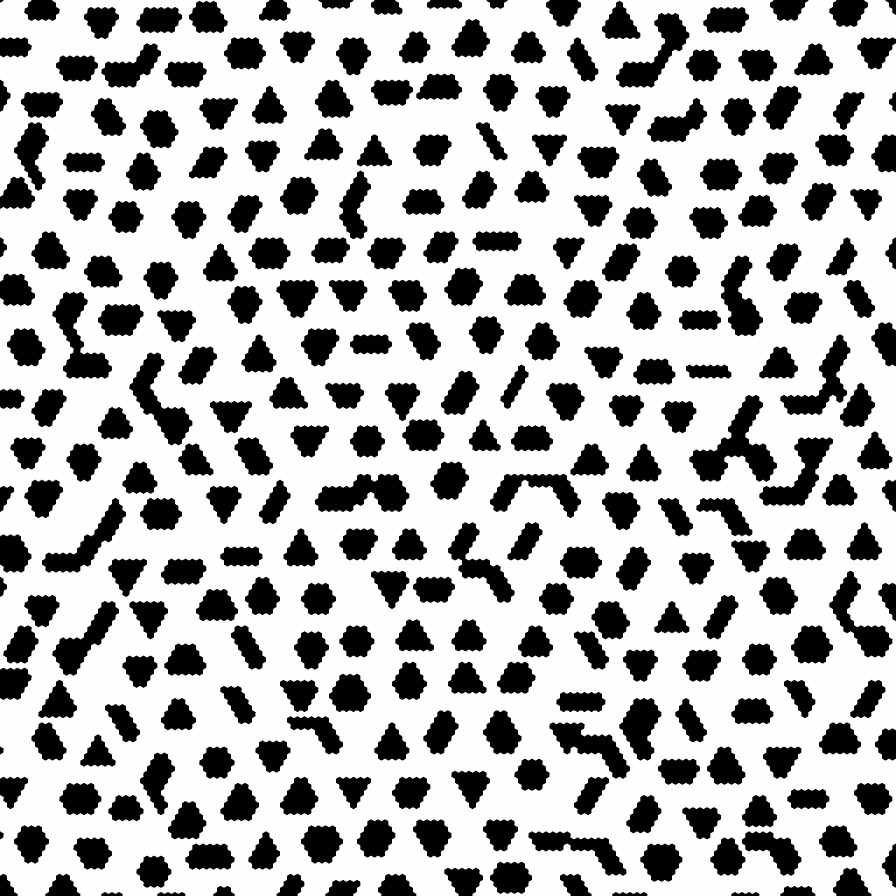
This pattern is drawn by a WebGL 2 fragment shader. Its source:

```glsl
#version 300 es
precision highp float;

uniform vec2 u_resolution;
out vec4 outColor;

const float CELLS = 128.0;       // hexagonal cells across the canvas
const float SPACING = 8.15;      // distance between grains, in cells
const float JITTER = 2.1;        // random shift of a grain, in cells
const float ROW = 0.8660254;     // height of a hexagonal row
const int SAMPLES = 3;           // antialiasing grid per side
const vec3 INK = vec3(0.005);
const vec3 PAPER = vec3(0.995);

float hash(vec2 p, float seed) {
    return fract(sin(dot(p, vec2(127.1, 311.7)) + seed * 74.7) * 43758.5453);
}

// Cartesian position to the three axes of a triangular lattice (sum is zero)
vec3 toHex(vec2 p) {
    float r = p.y / ROW;
    float q = p.x - 0.5 * r;
    return vec3(q, r, -q - r);
}

vec2 fromHex(vec2 h) {
    return vec2(h.x + 0.5 * h.y, h.y * ROW);
}

// Centre of the hexagonal cell that holds h
vec3 snapHex(vec3 h) {
    vec3 c = round(h);
    vec3 err = abs(c - h);
    if (err.x > err.y && err.x > err.z) c.x = -c.y - c.z;
    else if (err.y > err.z) c.y = -c.x - c.z;
    else c.z = -c.x - c.y;
    return c;
}

// Slow drift that bends the rows of grains
vec2 drift(vec2 p) {
    return 2.2 * sin(0.08 * p.yx + vec2(0.6, 2.9)) + 0.8 * sin(0.17 * p.yx + vec2(4.1, 1.3));
}

bool insideHexagon(vec3 d, vec3 halfSize) {
    return all(lessThanEqual(abs(d), halfSize));
}

// A compact, triangular or elongated grain, sometimes with a bent tail
bool insideGrain(vec3 d, vec2 id) {
    float pick = floor(hash(id, 1.0) * 3.0);
    vec3 thinAxis = vec3(equal(vec3(pick), vec3(0.0, 1.0, 2.0)));
    float stretch = smoothstep(0.45, 0.95, hash(id, 2.0));
    float skew = (hash(id, 3.0) - 0.5) * 1.3 * (1.0 - stretch);
    vec3 wobble = vec3(hash(id, 4.0), hash(id, 5.0), hash(id, 6.0)) - 0.5;
    vec3 barSize = mix(vec3(3.3), vec3(1.55), thinAxis);
    vec3 halfSize = mix(vec3(2.65), barSize, stretch) + 0.5 * wobble;
    bool inside = insideHexagon(d - skew, halfSize);

    if (stretch > 0.5 && hash(id, 7.0) > 0.8) {
        vec3 along = thinAxis.yzx - thinAxis.zxy;
        vec3 tailCentre = 2.2 * (along - along.yzx);
        vec3 tailSize = mix(vec3(2.5), vec3(1.3), thinAxis.yzx);
        inside = inside || insideHexagon(d - tailCentre, tailSize);
    }
    return inside;
}

// 1 where the cell under p belongs to a grain
float grainMask(vec2 p) {
    vec3 cell = snapHex(toHex(p));
    vec2 cellCentre = fromHex(cell.xy);
    vec2 home = round(toHex((cellCentre - drift(cellCentre)) / SPACING).xy);
    for (int j = -1; j <= 1; j++) {
        for (int i = -1; i <= 1; i++) {
            vec2 id = home + vec2(i, j);
            vec2 site = fromHex(id) * SPACING;
            vec2 shift = JITTER * (vec2(hash(id, 8.0), hash(id, 9.0)) - 0.5);
            vec2 centre = site + drift(site) + shift;
            if (insideGrain(cell - toHex(centre), id)) return 1.0;
        }
    }
    return 0.0;
}

void main() {
    float scale = CELLS / u_resolution.y;
    float coverage = 0.0;
    for (int y = 0; y < SAMPLES; y++) {
        for (int x = 0; x < SAMPLES; x++) {
            vec2 offset = (vec2(x, y) + 0.5) / float(SAMPLES) - 0.5;
            coverage += grainMask((gl_FragCoord.xy + offset) * scale);
        }
    }
    coverage /= float(SAMPLES * SAMPLES);
    outColor = vec4(mix(PAPER, INK, coverage), 1.0);
}
```
